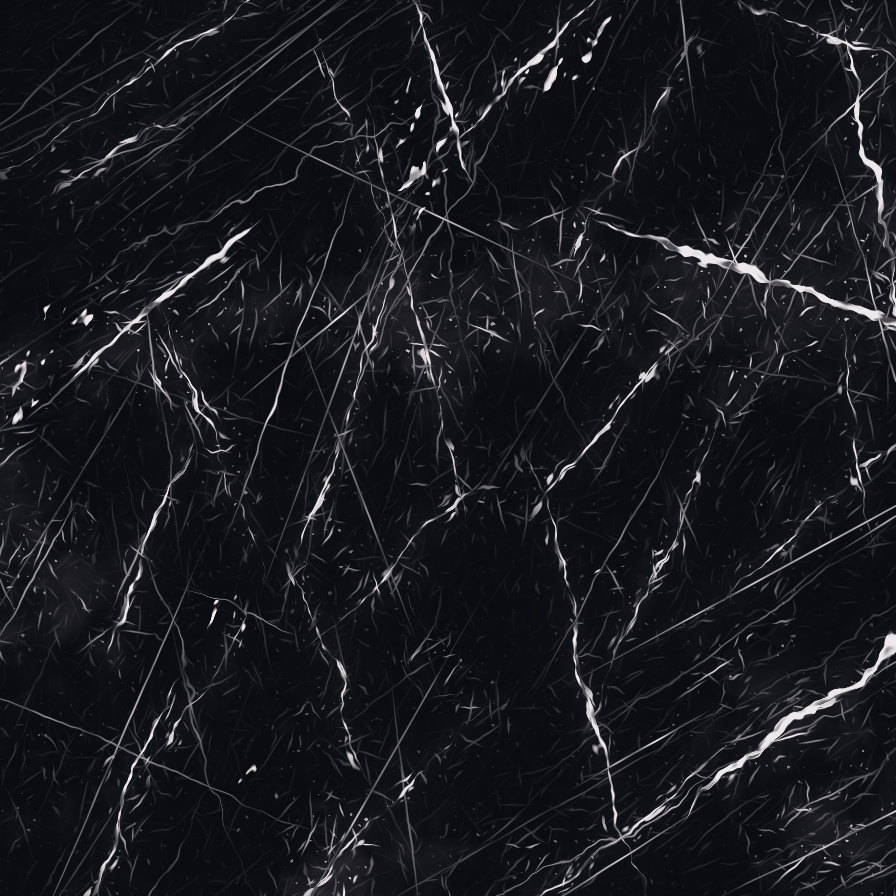
Give the GLSL for this texture, as a Shadertoy shader.

```glsl
// Black marble crossed by jagged broken white veins, hairlines and clustered scratches.

#define SEED 3.7
#define VEINS 26
#define HAIRLINES 60
#define VEIN_WIDTH 0.0090
#define HAIR_WIDTH 0.0010
#define CROOKEDNESS 0.06
#define SPLINTER_SPREAD 0.015
#define SOFTNESS 0.0009
#define DARK vec3(0.040, 0.046, 0.064)
#define HAZE vec3(0.155, 0.152, 0.172)
#define WHITE vec3(0.93, 0.91, 0.92)

vec2 hash2(vec2 p) {
    vec3 q = fract(p.xyx * vec3(0.1031, 0.1030, 0.0973));
    q += dot(q, q.yzx + 33.33);
    return fract((q.xx + q.yz) * q.zy);
}

float corner(vec2 cell, vec2 f, vec2 o) {
    return dot(hash2(cell + o) * 2.0 - 1.0, f - o);
}

float gradientNoise(vec2 p) {
    vec2 i = floor(p), f = fract(p);
    vec2 u = f * f * f * (f * (f * 6.0 - 15.0) + 10.0);
    return mix(mix(corner(i, f, vec2(0, 0)), corner(i, f, vec2(1, 0)), u.x),
               mix(corner(i, f, vec2(0, 1)), corner(i, f, vec2(1, 1)), u.x), u.y);
}

float fbm(vec2 p) {
    float sum = 0.0, amp = 0.5;
    for (int i = 0; i < 4; i++) {
        sum += amp * gradientNoise(p);
        p = p * 2.03 + 11.7;
        amp *= 0.5;
    }
    return sum;
}

// Coordinates along (x) and across (y) a direction
vec2 turn(vec2 p, float a) {
    float c = cos(a), s = sin(a);
    return vec2(c * p.x + s * p.y, c * p.y - s * p.x);
}

// Shallow diagonals in two opposite corners, mostly steep directions elsewhere
float veinAngle(vec2 c, float r) {
    float deg = r < 0.38 ? 64.0 : r < 0.76 ? 104.0 : r < 0.90 ? 43.0 : 160.0;
    deg = mix(deg, 34.0, step(0.45, abs(c.x - c.y)));
    return radians(deg + 16.0 * (fract(r * 37.0) - 0.5));
}

// Line tapered to both ends; thin parts fade instead of aliasing
float stroke(vec2 q, float halfLen, float width) {
    float t = min(abs(q.x) / halfLen, 1.0);
    float w = width * (1.0 - t * t);
    float aa = max(SOFTNESS, 0.5 / iResolution.y);
    return min(1.0, max(w, 0.0) / aa) * (1.0 - smoothstep(w - aa, w + aa, abs(q.y)));
}

// Short scratches, one per grid cell, few of them bright
float scratches(vec2 p, float scale, float spread) {
    float light = 0.0;
    vec2 home = floor(p * scale);
    for (int y = -1; y <= 1; y++)
    for (int x = -1; x <= 1; x++) {
        vec2 cell = home + vec2(x, y);
        vec2 h = hash2(cell + scale * 3.1), k = hash2(cell + scale * 7.3 + 40.0);
        vec2 c = (cell + h) / scale;
        float a = veinAngle(c, k.x) + spread * (fract(h.x * 17.0) - 0.5);
        float line = stroke(turn(p - c, a), mix(0.25, 0.95, k.y) / scale, HAIR_WIDTH);
        light = max(light, line * mix(0.06, 1.0, h.y * h.y * h.y));
    }
    return light;
}

// Bright broken veins with parallel splinters; y holds the soft halo
vec2 veins(vec2 p, vec2 crook) {
    vec2 light = vec2(0.0);
    for (int i = 0; i < VEINS; i++) {
        float n = float(i);
        vec2 c = fract(SEED * vec2(0.37, 0.61) + n * vec2(0.7549, 0.5698));
        vec2 h = hash2(vec2(n, SEED + 7.0)), k = hash2(vec2(n + 50.0, SEED));
        vec2 q = turn(p + crook * mix(0.35, 1.0, h.y) - c, veinAngle(c, h.x));
        float halfLen = mix(0.10, 0.32, k.x);
        if (abs(q.y) > 0.08 || abs(q.x) > halfLen) continue;

        float taper = 1.0 - q.x * q.x / (halfLen * halfLen);
        float swell = gradientNoise(vec2(q.x * 13.0, n * 9.3));
        float fray = gradientNoise(q * vec2(80.0, 130.0) + n * 3.7);
        float width = VEIN_WIDTH * mix(0.16, 1.0, k.y * k.y * k.y);
        float chips = smoothstep(-0.3, 0.05, gradientNoise(q * vec2(38.0, 120.0) + n * 5.7));
        float line = stroke(q, halfLen, width * (0.4 + 1.2 * max(swell + 0.15, 0.0) + 0.8 * fray));
        light.x = max(light.x, line * mix(0.25, 1.0, chips));

        float near = exp(-q.y * q.y / (SPLINTER_SPREAD * SPLINTER_SPREAD));
        float shard = gradientNoise(q * vec2(30.0, 150.0) + n * 31.0) + 0.4 * fray;
        shard = smoothstep(0.17, 0.32, shard * near) * smoothstep(-0.12, 0.12, swell);
        light.x = max(light.x, 0.9 * shard * min(1.0, 2.0 * taper));
        light.y = max(light.y, taper * exp(-abs(q.y) / 0.02));
    }
    return light;
}

// Long faint lines, some straight and some crooked, fading in and out
float hairlines(vec2 p, vec2 crook) {
    float light = 0.0;
    for (int i = 0; i < HAIRLINES; i++) {
        float n = float(i);
        vec2 h = hash2(vec2(n + 9.0, SEED + 80.0)), k = hash2(vec2(n, SEED + 130.0));
        vec2 c = hash2(vec2(n + 200.0, SEED)) * 1.1 - 0.05;
        vec2 q = turn(p + crook * h.y * h.y - c, veinAngle(c, h.x));
        float line = stroke(q, mix(0.06, 0.34, k.x), HAIR_WIDTH) * mix(0.25, 1.0, k.y * k.y);
        if (line > 0.6 * light)
            light = max(light, line * (0.75 + 1.1 * gradientNoise(vec2(q.x * 24.0, n * 7.9))));
    }
    return light;
}

void mainImage(out vec4 fragColor, in vec2 fragCoord) {
    vec2 p = fragCoord / iResolution.y;
    vec2 crook = CROOKEDNESS * vec2(fbm(p * 6.0 + SEED), fbm(p * 6.0 + SEED + 43.0));
    vec2 jag = 0.009 * vec2(gradientNoise(p * 32.0), gradientNoise(p * 32.0 + 71.0));
    jag += 0.0035 * vec2(gradientNoise(p * 95.0), gradientNoise(p * 95.0 + 31.0));
    crook += jag;
    vec2 bent = p + crook;
    vec2 vein = veins(p, crook);

    // Cloudy ground with fine mottling
    float cloud = fbm(p * 3.2 + SEED * 5.0);
    float busy = smoothstep(-0.04, 0.26, cloud + 0.35 * gradientNoise(bent * 10.0));
    float mottle = fbm(bent * 45.0);
    float haze = 0.55 * smoothstep(0.0, 0.34, cloud + 0.4 * fbm(bent * 19.0));
    haze += 0.9 * max(mottle, 0.0) * (0.25 + busy) + 0.3 * vein.y;

    // Scratches and dust, clustered in the cloudy parts and along the veins
    vec2 scored = p + 0.4 * jag;
    float fine = scratches(scored, 8.0, 0.3);
    fine = max(fine, scratches(scored + 0.37, 15.0, 0.5));
    fine = max(fine, scratches(scored, 28.0, 1.1));
    fine = max(fine, scratches(p + jag, 52.0, 2.4));
    fine = max(fine, 0.7 * smoothstep(0.36, 0.52, gradientNoise(p * 170.0)));
    fine *= clamp(0.1 + busy + 0.7 * vein.y, 0.0, 1.15);

    // Clumps of ragged white flecks
    float clump = smoothstep(0.1, 0.38, gradientNoise(p * 4.6 + SEED * 9.0));
    vec2 grain = turn(p + crook * 0.6, radians(60.0));
    float rough = gradientNoise(grain * vec2(75.0, 160.0));
    float fleck = gradientNoise(grain * vec2(24.0, 72.0)) + 0.6 * rough;
    fleck = smoothstep(0.24, 0.34, fleck * clump) * mix(0.6, 1.0, smoothstep(-0.1, 0.2, rough));

    float light = max(max(vein.x, hairlines(p, crook)), max(fine, fleck));
    vec3 color = mix(DARK, HAZE, min(haze, 1.0));
    fragColor = vec4(mix(color, WHITE, clamp(light, 0.0, 1.0)), 1.0);
}
```
